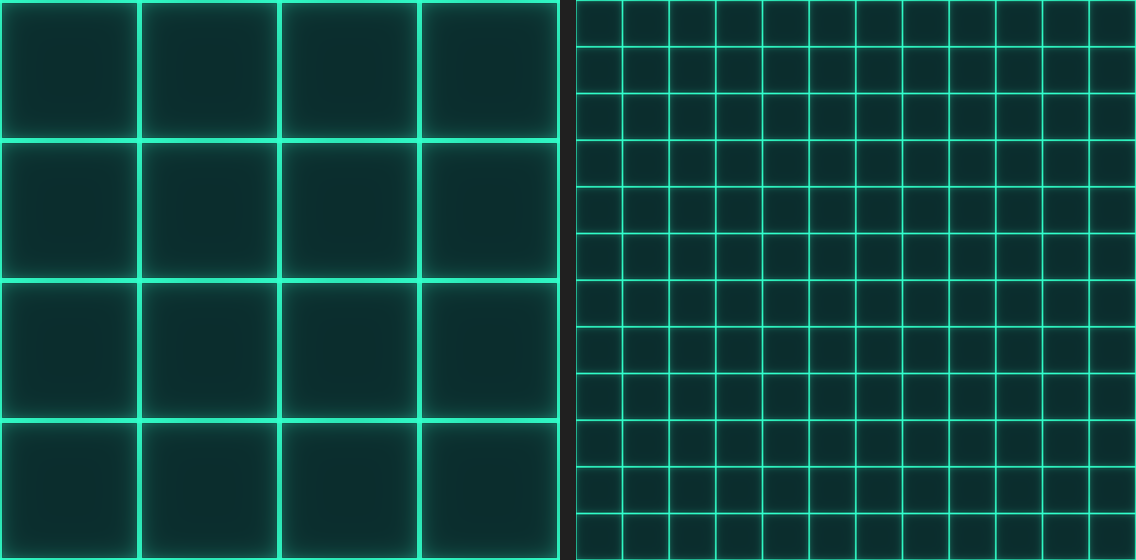
Left, the tile; right, the same tile 3 across and 3 down.
Give the GLSL for this pattern, as a Shadertoy shader.

```glsl
#define CELLS 4.0
#define LINE_HALF 0.0195
#define LINE_SHIFT vec2(-0.0039)
#define GLOW_STRENGTH 0.2
#define GLOW_FALLOFF 19.0
#define PULSE 0.03
#define BASE_COLOR vec3(0.043, 0.177, 0.178)
#define NEON_COLOR vec3(0.19, 1.0, 0.79)

const float TAU = 6.2831853;

// Distance to the nearest grid line on each axis, in cells
vec2 gridDistance(vec2 cell) {
    return abs(fract(cell + 0.5) - 0.5);
}

// Brightness along vertical (x) and horizontal (y) lines, peaking at crossings
vec2 linePulse(vec2 cell) {
    return vec2(0.905, 0.935) + PULSE * cos(TAU * cell.yx);
}

void mainImage(out vec4 fragColor, in vec2 fragCoord) {
    vec2 cell = fragCoord / iResolution.xy * CELLS - LINE_SHIFT;
    vec2 pixel = CELLS / iResolution.xy;
    vec2 dist = gridDistance(cell);
    vec2 pulse = linePulse(cell);

    // Soft halo beside both sets of lines
    vec2 halo = GLOW_STRENGTH * pulse * exp(-GLOW_FALLOFF * max(dist - LINE_HALF, 0.0));
    float glow = 1.0 - (1.0 - halo.x) * (1.0 - halo.y);
    vec3 color = mix(BASE_COLOR, NEON_COLOR, glow);

    // Antialiased bright lines, fullest where they cross
    vec2 line = clamp(0.5 + (LINE_HALF - dist) / pixel, 0.0, 1.0);
    vec2 lit = line * pulse;
    float neon = 1.0 - (1.0 - lit.x) * (1.0 - lit.y);
    color = mix(color, NEON_COLOR * max(neon, max(pulse.x * line.x, pulse.y * line.y)),
                max(line.x, line.y));

    fragColor = vec4(color, 1.0);
}
```
